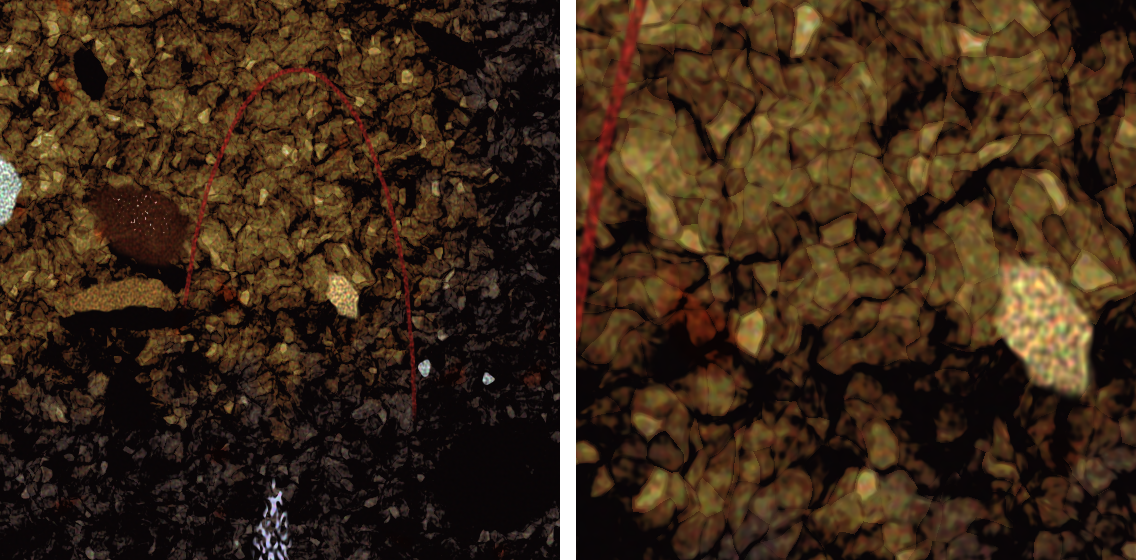
Left, the full canvas; right, a detail of the centre.
A three.js fragment shader for this texture:

```glsl
// Dark, crumbly soil lit from the upper left, crossed by an arched red fibre.
// Gradient-noise relief and cellular grains set a tone, which an earth ramp
// colours; stones, shard, pits and glint are rough ellipses laid on top.
varying vec2 vUv;

vec2 hash2(vec2 p) {
  p = vec2(dot(p, vec2(127.1, 311.7)), dot(p, vec2(269.5, 183.3)));
  return fract(sin(p) * 43758.55);
}

float gradientNoise(vec2 p) {
  vec2 i = floor(p), f = fract(p);
  vec2 u = f * f * f * (f * (f * 6.0 - 15.0) + 10.0);
  vec2 e = vec2(1.0, 0.0);
  float a = dot(hash2(i) * 2.0 - 1.0, f);
  float b = dot(hash2(i + e.xy) * 2.0 - 1.0, f - e.xy);
  float c = dot(hash2(i + e.yx) * 2.0 - 1.0, f - e.yx);
  float d = dot(hash2(i + e.xx) * 2.0 - 1.0, f - e.xx);
  return mix(mix(a, b, u.x), mix(c, d, u.x), u.y);
}

float fbm(vec2 p) {
  float sum = 0.0, amp = 0.6;
  for (int i = 0; i < 5; i++) {
    sum += amp * gradientNoise(p);
    p = mat2(1.6, 1.2, -1.2, 1.6) * p + 7.3;
    amp *= 0.62;
  }
  return sum;
}

// Cellular grains: x = distance to the crevice, y = random value per grain
vec2 grains(vec2 p) {
  vec2 cell = floor(p), f = fract(p);
  float nearest = 8.0, second = 8.0, id = 0.0;
  for (int y = -1; y <= 1; y++) {
    for (int x = -1; x <= 1; x++) {
      vec2 o = vec2(float(x), float(y));
      vec2 h = hash2(cell + o);
      float d = length(o + h - f);
      if (d < nearest) {
        second = nearest;
        nearest = d;
        id = fract(h.x * 17.0 + h.y * 31.0);
      } else second = min(second, d);
    }
  }
  return vec2(second - nearest, id);
}

// Soft mask of an ellipse turned by an angle
float blob(vec2 p, vec2 centre, vec2 radii, float angle) {
  float c = cos(angle), s = sin(angle);
  vec2 q = mat2(c, -s, s, c) * (p - centre);
  return 1.0 - smoothstep(0.85, 1.12, length(q / radii));
}

vec3 earthRamp(float t, float cool) {
  vec3 brown = mix(vec3(0.29, 0.16, 0.08), vec3(0.21, 0.16, 0.15), cool);
  vec3 ochre = mix(vec3(0.43, 0.33, 0.15), vec3(0.34, 0.29, 0.25), cool);
  vec3 sand = mix(vec3(0.64, 0.53, 0.27), vec3(0.56, 0.53, 0.49), cool);
  vec3 c = mix(vec3(0.035, 0.02, 0.025), brown, smoothstep(0.0, 0.22, t));
  c = mix(c, ochre, smoothstep(0.2, 0.42, t));
  c = mix(c, sand, smoothstep(0.42, 0.68, t));
  return mix(c, vec3(0.84, 0.82, 0.68), smoothstep(0.7, 1.0, t));
}

void main() {
  vec2 p = vUv;
  vec2 warp = vec2(gradientNoise(p * 11.0), gradientNoise(p * 11.0 + 40.0)) * 0.04
            + vec2(gradientNoise(p * 45.0), gradientNoise(p * 45.0 + 90.0)) * 0.016;
  vec2 rough = p + warp * 0.6;

  // Relief, clods and grit
  float lit = (1.0 - smoothstep(0.5, 1.08, p.x)) * smoothstep(0.02, 0.7, p.y);
  float height = fbm(p * 13.0 + warp * 8.0);
  float slope = height - fbm((p + vec2(-0.003, 0.006)) * 13.0 + warp * 8.0);
  vec2 clod = grains((p + warp) * vec2(19.0, 17.0));
  vec2 grit = grains((p + warp * 0.6) * vec2(62.0, 52.0));
  float speckle = gradientNoise(p * vec2(210.0, 170.0));
  float t = 0.07 + 0.28 * lit + 0.45 * height + 0.7 * slope;
  t += 0.16 * (clod.y - 0.5) - 0.2 * (1.0 - smoothstep(0.0, 0.25, clod.x));
  t += 0.18 * (grit.y - 0.5) - 0.09 * (1.0 - smoothstep(0.0, 0.3, grit.x));
  t += 0.25 * smoothstep(0.9, 0.97, grit.y) * smoothstep(0.05, 0.4, grit.x);
  t += 0.16 * speckle;

  // Pits and shadows
  float pit = blob(rough, vec2(0.9, 0.15), vec2(0.12, 0.09), 0.2);
  pit = max(pit, blob(rough, vec2(0.23, 0.28), vec2(0.045, 0.05), 0.0));
  pit = max(pit, blob(rough, vec2(0.16, 0.87), vec2(0.02, 0.05), 0.3));
  pit = max(pit, blob(rough, vec2(0.81, 0.91), vec2(0.08, 0.025), -0.6));
  pit = max(pit, blob(rough, vec2(0.22, 0.435), vec2(0.12, 0.018), 0.03));
  pit = max(pit, blob(rough, vec2(0.26, 0.53), vec2(0.08, 0.025), -0.5));
  t -= 0.45 * pit + 0.2 * blob(rough, vec2(0.17, 0.375), vec2(0.09, 0.05), 0.0);
  float cool = 1.0 - smoothstep(0.1, 0.6, lit + 0.5 * gradientNoise(p * 17.0 + 5.0));
  vec3 col = earthRamp(t, cool);

  // Rusty patches, dark red shard and stones
  float grain = 1.0 + 0.5 * height + 0.7 * speckle;
  float rust = smoothstep(0.3, 0.5, gradientNoise(p * 14.0 + 60.0));
  col *= mix(vec3(1.0), vec3(1.15, 0.65, 0.5), rust);
  float shard = blob(rough, vec2(0.255, 0.6), vec2(0.1, 0.065), -0.55);
  float spark = smoothstep(0.25, 0.5, speckle) * blob(p, vec2(0.25, 0.62), vec2(0.06, 0.035), -0.5);
  col = mix(col, vec3(0.19, 0.075, 0.045) * grain + 0.5 * spark, shard * 0.9);
  col = mix(col, vec3(0.46, 0.32, 0.15) * grain, blob(rough, vec2(0.21, 0.47), vec2(0.09, 0.024), 0.08));
  col = mix(col, vec3(0.7, 0.58, 0.36) * grain, blob(rough, vec2(0.61, 0.47), vec2(0.022, 0.046), 0.6));
  col = mix(col, vec3(0.7, 0.76, 0.7) * grain, blob(rough, vec2(0.0, 0.66), vec2(0.03, 0.06), 0.0));
  float chips = blob(rough, vec2(0.76, 0.345), vec2(0.013), 0.0) + blob(rough, vec2(0.875, 0.32), vec2(0.011), 0.0);
  col = mix(col, vec3(0.6, 0.62, 0.62) * grain, min(chips, 1.0));

  // Tapered, streaky blue-white glint
  float taper = 0.033 * smoothstep(0.15, 0.02, p.y) + 0.003;
  float glint = (1.0 - smoothstep(0.6, 1.1, abs(rough.x - 0.49) / taper)) * (1.0 - smoothstep(0.13, 0.15, p.y));
  float streak = smoothstep(-0.12, 0.25, gradientNoise((p + warp * 0.3) * vec2(130.0, 60.0)));
  col = mix(col, vec3(0.74, 0.74, 0.88), glint * streak);

  // Arched fibre: upper part of an ellipse outline
  vec2 q = p + warp * 0.1 - vec2(0.53, 0.255), r = vec2(0.21, 0.62);
  float k = length(q / r);
  float away = abs(k - 1.0) * k / max(length(q / (r * r)), 0.001);
  float ends = smoothstep(0.0, 0.04, p.y - (q.x < 0.0 ? 0.44 : 0.24));
  float fibre = (1.0 - smoothstep(0.002, 0.0055, away)) * ends;
  col = mix(col, vec3(0.42, 0.09, 0.08) * (0.8 + 0.4 * lit + speckle), fibre * 0.8);

  // Fine colour grain
  vec2 g = p * 150.0;
  col *= 1.0 + 0.4 * vec3(gradientNoise(g), gradientNoise(g + 31.0), gradientNoise(g + 67.0));
  gl_FragColor = vec4(clamp(col, 0.0, 1.0), 1.0);
}
```
